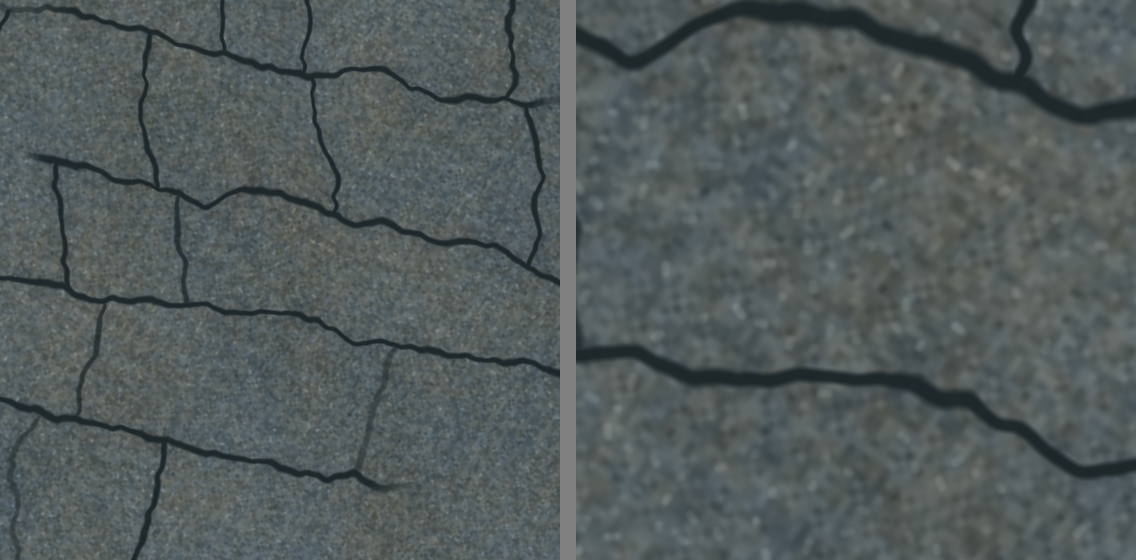
Left: the whole. Right: its middle third, enlarged.
This texture is drawn by a Shadertoy shader. Its source:

```glsl
// Weathered grey asphalt, split by sloping cracks with shorter cracks across them.

const vec3 ASPHALT = vec3(0.339, 0.373, 0.373);
const vec3 CRACK_COLOR = vec3(0.105, 0.145, 0.155);
const vec3 HALO_TINT = vec3(-0.022, -0.020, -0.008);
const vec3 WARM_TINT = vec3(0.030, 0.004, -0.030);

const int ROWS = 6;              // long cracks
const int CROSSINGS = 5;         // candidate cross cracks per band
const float ROW_START = 0.03;
const float ROW_SPACING = 0.24;
const float ROW_JITTER = 0.06;
const float ROW_SLOPE = -0.20;
const float CROSS_SPACING = 0.27;
const float ROW_WIDTH = 0.0056;
const float CROSS_WIDTH = 0.0047;

const float FINE_GRAIN = 0.11;
const float COARSE_GRAIN = 0.07;
const float BROAD_SHADE = 0.035;
const float FLECK_SCALE = 58.0;
const float FLECK_LIGHT = 0.085;

float hash(vec2 p) {
    return fract(sin(dot(p, vec2(127.1, 311.7))) * 43758.5453);
}

// Smooth value noise centred on zero
float noise(vec2 p) {
    vec2 cell = floor(p);
    vec2 f = fract(p);
    f = f * f * (3.0 - 2.0 * f);
    float low = mix(hash(cell), hash(cell + vec2(1.0, 0.0)), f.x);
    float high = mix(hash(cell + vec2(0.0, 1.0)), hash(cell + vec2(1.0, 1.0)), f.x);
    return mix(low, high, f.y) - 0.5;
}

mat2 rotation(float angle) {
    float c = cos(angle), s = sin(angle);
    return mat2(c, s, -s, c);
}

// Wandering offset of a crack at distance s along it
float wander(float s, float seed) {
    return 0.050 * noise(vec2(s * 6.0, seed))
         + 0.022 * noise(vec2(s * 19.0, seed + 40.0))
         + 0.007 * noise(vec2(s * 60.0, seed + 80.0));
}

float rowHeight(float x, float row) {
    float jitter = ROW_JITTER * (hash(vec2(row, 3.0)) - 0.5);
    return ROW_START + ROW_SPACING * row + jitter + ROW_SLOPE * x + wander(x, row * 7.0);
}

// Soft dark line, width varying along its length
float crackLine(float dist, float width, float s, float seed) {
    float w = width * (1.0 + 0.7 * noise(vec2(s * 22.0, seed + 120.0)));
    return 1.0 - smoothstep(0.4 * w, 1.5 * w, dist);
}

// Returns crack depth in x and the faint halo around it in y
vec2 cracks(vec2 p) {
    const float STEP = 0.004;
    vec2 result = vec2(0.0);
    for (int j = 0; j < ROWS; j++) {
        float row = float(j);
        float seed = row * 7.0;
        float lower = rowHeight(p.x, row);
        float upper = rowHeight(p.x, row + 1.0);

        // Long crack, faded in places
        float slope = (rowHeight(p.x + STEP, row) - lower) / STEP;
        float d = abs(p.y - lower) / sqrt(1.0 + slope * slope);
        float strength = smoothstep(-0.46, -0.26, noise(vec2(p.x * 4.0, seed + 160.0)));
        float depth = strength * crackLine(d, ROW_WIDTH, p.x, seed);
        result = max(result, vec2(depth, strength * exp(-d * 70.0)));

        // Cross cracks up to the next long one
        float inside = smoothstep(-0.004, 0.002, p.y - lower)
                     * smoothstep(-0.004, 0.002, upper - p.y);
        for (int k = 0; k < CROSSINGS; k++) {
            vec2 id = vec2(float(k), row + 11.0);
            float x0 = (float(k) - 0.1 + 0.7 * hash(id)) * CROSS_SPACING;
            float lean = mix(-0.12, 0.42, hash(id + 5.3));
            float crossSeed = seed + float(k) * 53.0 + 200.0;
            float middle = 0.5 * (lower + upper);
            float x = x0 + lean * (p.y - middle) + wander(p.y, crossSeed);
            float dx = abs(p.x - x) / sqrt(1.0 + lean * lean);
            float present = step(0.12 + 0.35 * x0, hash(id + 9.7));
            float faint = mix(0.5, 1.0, smoothstep(0.1, 0.5, hash(id + 2.1)));
            float power = inside * present * faint;
            float line = power * crackLine(dx, CROSS_WIDTH, p.y, crossSeed);
            result = max(result, vec2(line, power * exp(-dx * 80.0)));
        }
    }
    // The lower right stays nearly whole
    return result * (1.0 - 0.92 * smoothstep(0.38, 0.50, p.x - 2.0 * p.y));
}

// Short pale and dark stone chips, one per chosen cell
float flecks(vec2 p) {
    vec2 q = rotation(0.5) * p * FLECK_SCALE;
    vec2 id = floor(q);
    vec2 center = 0.35 + 0.3 * vec2(hash(id), hash(id + 17.0));
    vec2 local = rotation(6.2832 * hash(id + 31.0)) * (fract(q) - center);
    local.x -= clamp(local.x, -0.16, 0.16) * hash(id + 43.0);
    float shape = 1.0 - smoothstep(0.04, 0.24, length(local));
    float kind = hash(id + 59.0);
    return shape * (step(0.62, kind) * kind - 0.5 * step(kind, 0.16));
}

void mainImage(out vec4 fragColor, in vec2 fragCoord) {
    vec2 p = fragCoord / iResolution.y;

    // Stone surface
    float shade = FINE_GRAIN * noise(rotation(0.6) * p * 190.0)
                + COARSE_GRAIN * noise(rotation(1.1) * p * 95.0 + 30.0)
                + BROAD_SHADE * noise(rotation(0.3) * p * 6.0 + 70.0)
                + FLECK_LIGHT * flecks(p);
    float warmth = noise(p * 9.0 + 50.0) + noise(rotation(0.9) * p * 75.0 + 90.0);
    vec3 color = ASPHALT + shade + WARM_TINT * warmth;

    // Cracks and their cool, darker rims
    vec2 crack = cracks(p);
    color += HALO_TINT * crack.y;
    color = mix(color, CRACK_COLOR, 0.94 * crack.x);

    fragColor = vec4(clamp(color, 0.0, 1.0), 1.0);
}
```
